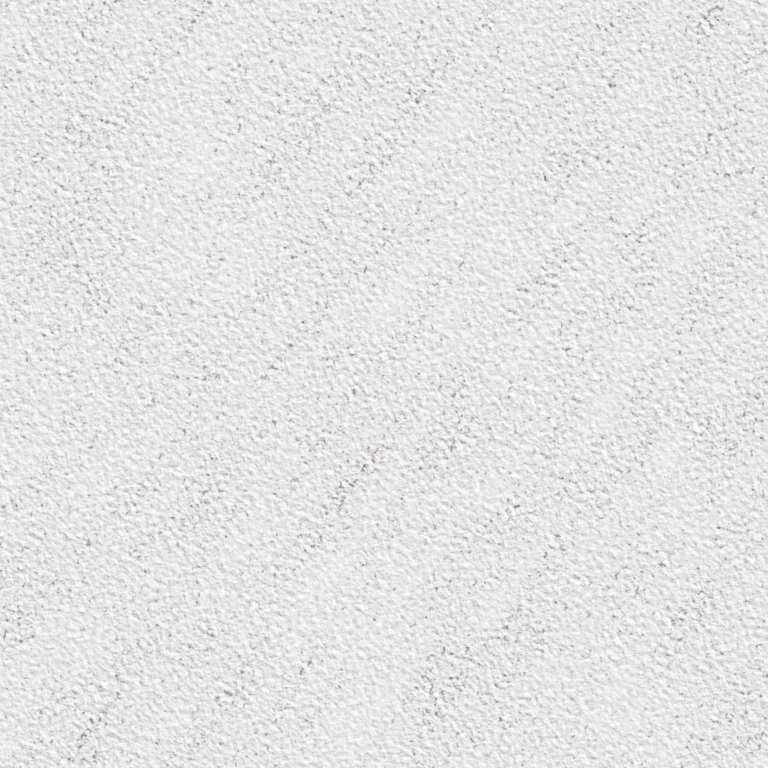
Write a three.js fragment shader that draws this texture.

```glsl
// Rough white plaster: fine pebbly grain, steep trowel streaks and small brownish crevices.
#define BASE_TONE 0.902
#define RELIEF 0.052
#define LUMP_TONE 0.072
#define SKEW 0.13
#define GRAIN_FREQ 112.0
#define LUMP_FREQ 135.0
#define LIGHT_STEP 0.0008
#define LIGHT_DIR vec2(0.5, 0.85)
#define STREAK_ANGLE 0.93
#define PIT_DEPTH 0.2
#define PIT_TINT vec3(0.83, 1.02, 1.14)
#define SHADE_TINT vec3(0.9, 1.02, 1.08)

varying vec2 vUv;

// Sine-free hash giving two values in 0..1
vec2 hash22(vec2 p) {
  vec3 q = fract(vec3(p.xyx) * vec3(0.1031, 0.1030, 0.0973));
  q += dot(q, q.yzx + 33.33);
  return fract((q.xx + q.yz) * q.zy);
}

float cornerSlope(vec2 cell, vec2 local, vec2 corner) {
  return dot(hash22(cell + corner) * 2.0 - 1.0, local - corner);
}

// Gradient noise, centred on zero
float noise(vec2 p) {
  vec2 cell = floor(p);
  vec2 f = fract(p);
  vec2 w = f * f * f * (f * (f * 6.0 - 15.0) + 10.0);
  float low = mix(cornerSlope(cell, f, vec2(0.0)), cornerSlope(cell, f, vec2(1.0, 0.0)), w.x);
  float high = mix(cornerSlope(cell, f, vec2(0.0, 1.0)), cornerSlope(cell, f, vec2(1.0)), w.x);
  return mix(low, high, w.y);
}

vec2 rotate(vec2 p, float angle) {
  float c = cos(angle);
  float s = sin(angle);
  return vec2(c * p.x + s * p.y, c * p.y - s * p.x);
}

// Plaster height: octaves weighted by the slope each one adds
float grainHeight(vec2 p) {
  vec2 q = rotate(p, 0.4);
  float freq = GRAIN_FREQ;
  float weight = 1.0;
  float height = 0.0;
  for (int i = 0; i < 3; i++) {
    height += weight / freq * noise(q * freq + 17.0 * float(i + 1));
    q = rotate(q, 0.6);
    freq *= 1.7;
    weight *= 0.9;
  }
  return height;
}

// Round pebbles (positive) and the crevices between them (negative)
float lumps(vec2 p) {
  vec2 q = rotate(p, 1.3);
  return noise(q * LUMP_FREQ + 7.0) + 0.7 * noise(rotate(q, 0.7) * LUMP_FREQ * 1.8 + 3.0);
}

void main() {
  // Trowel streaks and broad patches decide where the surface is rough
  vec2 along = rotate(vUv, STREAK_ANGLE);
  float streak = noise(along * vec2(3.5, 30.0) + 51.0);
  float groove = noise(along * vec2(8.0, 85.0) + 83.0);
  float patches = noise(vUv * 6.0 + 29.0) + noise(vUv * 21.0 + 71.0);
  float rough = 0.55 * streak + 0.5 * groove + 0.4 * patches;

  // Side light on the grain, with deeper shadows than highlights
  vec2 offset = normalize(LIGHT_DIR) * LIGHT_STEP;
  float slope = (grainHeight(vUv - offset) - grainHeight(vUv + offset)) / (2.0 * LIGHT_STEP);
  slope *= clamp(1.0 + 0.8 * rough, 0.65, 1.5);
  float lump = lumps(vUv);
  float tone = BASE_TONE + RELIEF * (slope - SKEW * slope * slope);
  tone += LUMP_TONE * lump - 0.03 * rough;

  // Crevices darken into pits in the rough zones
  float pit = smoothstep(0.3, 0.72, 0.5 * rough - lump);

  // Neutral lights, warmer shadows, brown pits
  float shade = max(0.88 - tone, 0.0);
  vec3 color = vec3(min(tone + shade, 0.985)) - shade * SHADE_TINT;
  color -= PIT_DEPTH * pit * PIT_TINT;
  gl_FragColor = vec4(clamp(color, 0.0, 1.0), 1.0);
}
```
